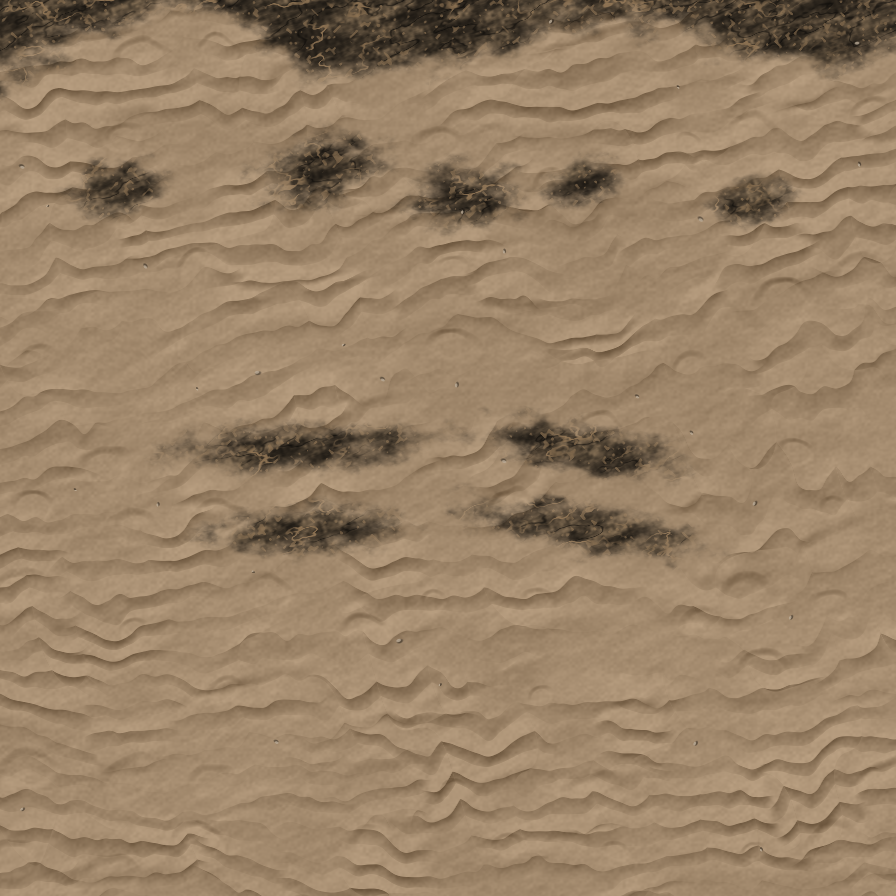
Reproduce this texture procedurally as a WebGL 1 fragment shader.

```glsl
precision highp float;
// Wind-rippled sand with soft dents, a dark rock shelf on top and half-buried stones.
uniform vec2 u_resolution;

const vec3 SAND = vec3(0.632, 0.535, 0.424);
const vec3 SAND_VEIN = vec3(0.57, 0.46, 0.33);
const vec3 ROCK_DARK = vec3(0.13, 0.11, 0.085);
const vec3 ROCK_LIGHT = vec3(0.40, 0.335, 0.255);
const vec3 PEBBLE = vec3(0.74, 0.68, 0.60);
const vec2 LIGHT = vec2(-0.3, 0.95);
const float RIPPLES = 27.0;      // ripples per canvas height
const float RIPPLE_RISE = 0.42;  // share of a ripple taken by its shaded side
const float RELIEF = 0.026;      // brightness per unit of slope
const float DENT_GRID = 11.0;
const float DENT_SHARE = 0.5;
const float PEBBLE_GRID = 15.0;
const float PEBBLE_SHARE = 0.11;

float hash(vec2 p) {
  return fract(sin(dot(p, vec2(127.1, 311.7))) * 43758.5453);
}

float noise(vec2 p) {
  vec2 i = floor(p), f = fract(p);
  f = f * f * (3.0 - 2.0 * f);
  return mix(mix(hash(i), hash(i + vec2(1, 0)), f.x),
             mix(hash(i + vec2(0, 1)), hash(i + vec2(1, 1)), f.x), f.y);
}

float fbm(vec2 p) {
  float sum = 0.0, amp = 0.53;
  for (int i = 0; i < 4; i++) {
    sum += amp * noise(p);
    p = mat2(0.8, 0.6, -0.6, 0.8) * p * 2.1 + 7.3;
    amp *= 0.5;
  }
  return sum;
}

vec2 rotate(vec2 p, float a) {
  return vec2(cos(a) * p.x + sin(a) * p.y, cos(a) * p.y - sin(a) * p.x);
}

// Scalloped ripple train: hollow shaded side up to a sharp crest, then a long slope.
float ripple(vec2 p, float seed) {
  float tilt = mix(0.02, 0.24, smoothstep(0.2, 0.8, p.y));
  float phase = (p.y - tilt * p.x) * RIPPLES + seed * 0.37;
  phase += 1.5 * noise(p * vec2(6.0, 6.0) + seed);
  phase += 0.9 * abs(noise(rotate(p, 0.3) * vec2(20.0, 12.0) + seed * 2.0) - 0.5);
  phase += 0.5 * noise(p * vec2(31.0, 17.0) + seed * 3.0);
  phase += 0.16 * noise(p * vec2(75.0, 45.0));
  float f = fract(phase), rise = f / RIPPLE_RISE;
  return min(rise * rise, (1.0 - f) / (1.0 - RIPPLE_RISE)) / RIPPLES;
}

// Scattered scooped hollows, deepest under their upper rim.
float dents(vec2 p) {
  float depth = 0.0;
  vec2 cell = floor(p * DENT_GRID);
  for (int y = -1; y <= 1; y++)
    for (int x = -1; x <= 1; x++) {
      vec2 id = cell + vec2(x, y);
      vec2 center = (id + 0.2 + 0.6 * vec2(hash(id), hash(id + 41.0))) / DENT_GRID;
      float radius = mix(0.014, 0.034, hash(id + 17.0));
      vec2 q = rotate(p - center, hash(id + 5.0) - 0.5) / (radius * vec2(1.1, 0.85));
      float bowl = 1.0 - smoothstep(0.6, 1.0, length(q) + 0.4 * noise(p * 50.0) - 0.2);
      depth += step(hash(id + 29.0), DENT_SHARE) * bowl * (0.55 + 0.45 * q.y) * radius;
    }
  return depth * 0.95;
}

float height(vec2 p) {
  float swap = smoothstep(0.4, 0.6, noise(rotate(p, 0.25) * vec2(11.0, 15.0) + 3.0));
  float strength = mix(0.1, 1.25, smoothstep(0.1, 0.8, noise(p * vec2(14.0, 18.0) + 20.0)));
  float h = strength * mix(ripple(p, 1.0), ripple(p, 8.0), swap);
  h += 0.009 * noise(rotate(p, 0.5) * vec2(36.0, 80.0));
  h += 0.0032 * noise(rotate(p, 0.4) * vec2(100.0, 170.0)) + 0.0014 * noise(p * 290.0);
  return h + 0.022 * noise(p * 19.0) - dents(p);
}

// Positive inside stone: top shelf, round stones, then long streaks in two rows.
float stoneCover(vec2 p) {
  float shelf = 0.066 + 0.036 * cos(6.2832 * (p.x + 0.05) / 0.48);
  shelf += 0.05 * (noise(p * 9.0) - 0.5) + 0.025 * (noise(p * 28.0) - 0.5);
  float cover = (shelf - (1.0 - p.y)) / 0.035;
  for (int i = 0; i < 9; i++) {
    float n = float(i), a = hash(vec2(n, 3.1)) - 0.5, b = hash(vec2(n, 8.7)) - 0.5;
    vec2 center = vec2(0.14 + 0.18 * n + 0.08 * a, 0.77 + 0.1 * b);
    vec2 radius = vec2(0.062, 0.036) * (1.0 + 0.6 * a);
    float angle = 0.8 * b;
    if (i > 4) {
      float column = mod(n - 5.0, 2.0), row = floor((n - 5.0) / 2.0);
      center = vec2(0.34 + 0.31 * column + 0.05 * a, 0.5 - 0.09 * row);
      radius = vec2(0.15 + 0.06 * b, 0.032);
      angle = mix(0.04, -0.16, column);
    }
    cover = max(cover, 1.0 - length(rotate(p - center, angle) / radius));
  }
  return cover;
}

vec3 rockColor(vec2 p) {
  vec2 q = rotate(p, 0.35);
  float grain = fbm(q * vec2(34.0, 95.0));
  vec3 color = mix(ROCK_DARK, ROCK_LIGHT, smoothstep(0.25, 0.85, grain));
  color *= 0.65 + 0.7 * noise(q * 260.0);
  float crack = abs(fbm(q * vec2(16.0, 38.0) + 9.0) - 0.5);
  color *= mix(0.5, 1.0, smoothstep(0.0, 0.03, crack));
  float vein = 1.0 - smoothstep(0.006, 0.035, abs(fbm(q * vec2(22.0, 42.0) + 30.0) - 0.52));
  vein *= smoothstep(0.4, 0.7, fbm(p * 25.0));
  float speck = smoothstep(0.72, 0.9, noise(rotate(p, 0.8) * 230.0 + 4.0));
  return mix(color, SAND_VEIN, max(0.9 * vein, 0.6 * speck));
}

void main() {
  vec2 p = gl_FragCoord.xy / u_resolution;

  // Sand relief lit from above.
  float e = 0.001, h = height(p);
  vec2 slope = vec2(height(p + vec2(e, 0.0)) - h, height(p + vec2(0.0, e)) - h) / e;
  float shade = clamp(-RELIEF * dot(slope, LIGHT), -0.19, 0.07);
  shade += 0.035 * (noise(p * 300.0) - 0.5) + 0.04 * (fbm(p * 6.0) - 0.5);
  vec3 color = SAND + shade * vec3(1.0, 0.95, 0.88);

  // Stone showing through, with ragged dusty borders.
  float ragged = stoneCover(p) + 0.9 * (fbm(p * vec2(48.0, 70.0)) - 0.5);
  color = mix(color, rockColor(p), 0.95 * smoothstep(-0.1, 0.75, ragged));

  // Sparse pale pebbles with a shadow below.
  vec2 id = floor(p * PEBBLE_GRID);
  vec2 q = p - (id + 0.2 + 0.6 * vec2(hash(id + 61.0), hash(id + 83.0))) / PEBBLE_GRID;
  float size = mix(0.0015, 0.0038, hash(id + 7.0)), here = step(hash(id + 97.0), PEBBLE_SHARE);
  q = rotate(q, 3.0 * hash(id)) * vec2(1.0, 1.6);
  color *= 1.0 - 0.4 * here * (1.0 - smoothstep(0.5, 1.3, length(q + vec2(-0.001, 0.002)) / size));
  color = mix(color, PEBBLE, 0.8 * here * (1.0 - smoothstep(0.4, 1.0, length(q) / size)));
  gl_FragColor = vec4(color, 1.0);
}
```
